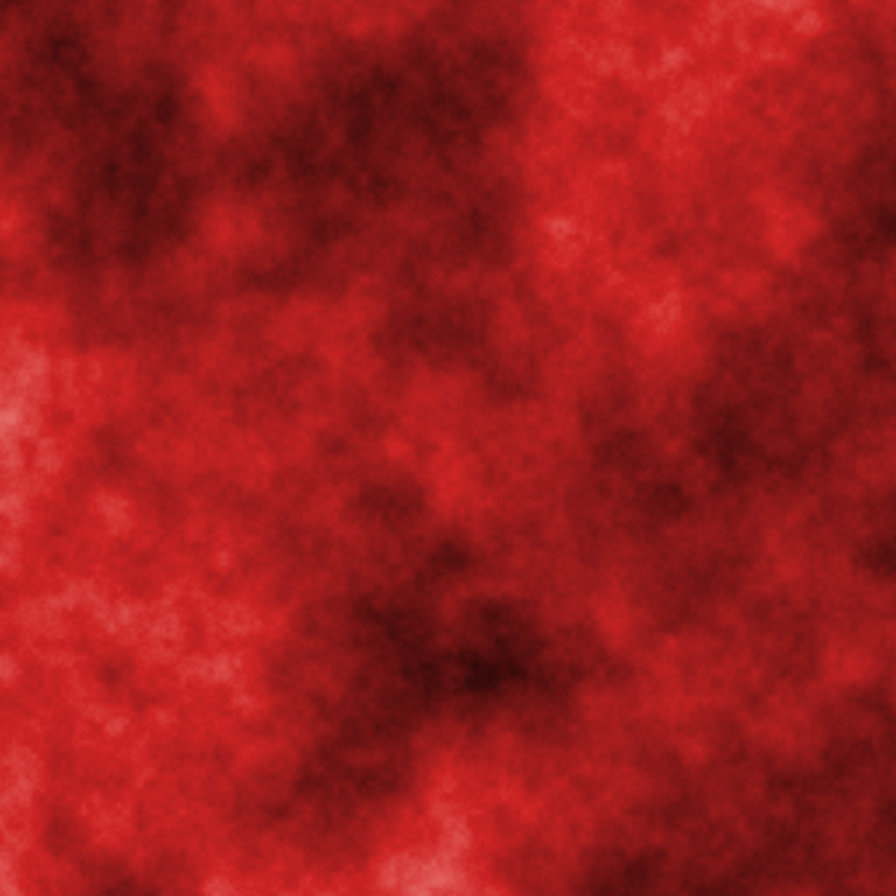
Give the GLSL for this texture, as a WebGL 1 fragment shader.

```glsl
precision highp float;

uniform vec2 u_resolution;

const int OCTAVES = 7;
const float BASE_CELLS = 4.0;    // coarsest cells across the canvas
const float GAIN = 0.67;         // amplitude ratio between octaves
const float MEAN_TONE = 0.652;
const float CONTRAST = 1.42;
const float VIVID_TONE = 0.80;   // tone where the red is purest
const float PALE_TONE = 1.15;    // tone where the red is fully washed out
const vec2 SEED = vec2(17.0, 43.0);
const vec2 OCTAVE_SHIFT = vec2(31.0, 57.0);

const vec3 BLACK_RED = vec3(0.02, 0.004, 0.004);
const vec3 VIVID_RED = vec3(0.80, 0.138, 0.140);
const vec3 PALE_RED = vec3(0.93, 0.50, 0.48);

float hash(vec2 cell) {
  return fract(sin(dot(cell, vec2(12.9898, 78.233))) * 43758.5453);
}

// Smoothly interpolated random values on a square lattice
float valueNoise(vec2 p) {
  vec2 cell = floor(p);
  vec2 f = fract(p);
  vec2 w = f * f * (3.0 - 2.0 * f);
  float bottom = mix(hash(cell), hash(cell + vec2(1.0, 0.0)), w.x);
  float top = mix(hash(cell + vec2(0.0, 1.0)), hash(cell + vec2(1.0, 1.0)), w.x);
  return mix(bottom, top, w.y);
}

// Octave sum, normalised to 0..1: broad clouds down to fine grain
float cloud(vec2 p) {
  float sum = 0.0;
  float total = 0.0;
  float amplitude = 1.0;
  for (int i = 0; i < OCTAVES; i++) {
    sum += amplitude * valueNoise(p + SEED + float(i) * OCTAVE_SHIFT);
    total += amplitude;
    amplitude *= GAIN;
    p *= 2.0;
  }
  return sum / total;
}

// Near black through pure red to a pale pink
vec3 redRamp(float tone) {
  vec3 shade = mix(BLACK_RED, VIVID_RED, clamp(tone / VIVID_TONE, 0.0, 1.0));
  float wash = clamp((tone - VIVID_TONE) / (PALE_TONE - VIVID_TONE), 0.0, 1.0);
  return mix(shade, PALE_RED, wash);
}

void main() {
  vec2 uv = gl_FragCoord.xy / u_resolution.y;
  float tone = MEAN_TONE + CONTRAST * (cloud(uv * BASE_CELLS) - 0.5);
  gl_FragColor = vec4(redRamp(tone), 1.0);
}
```
